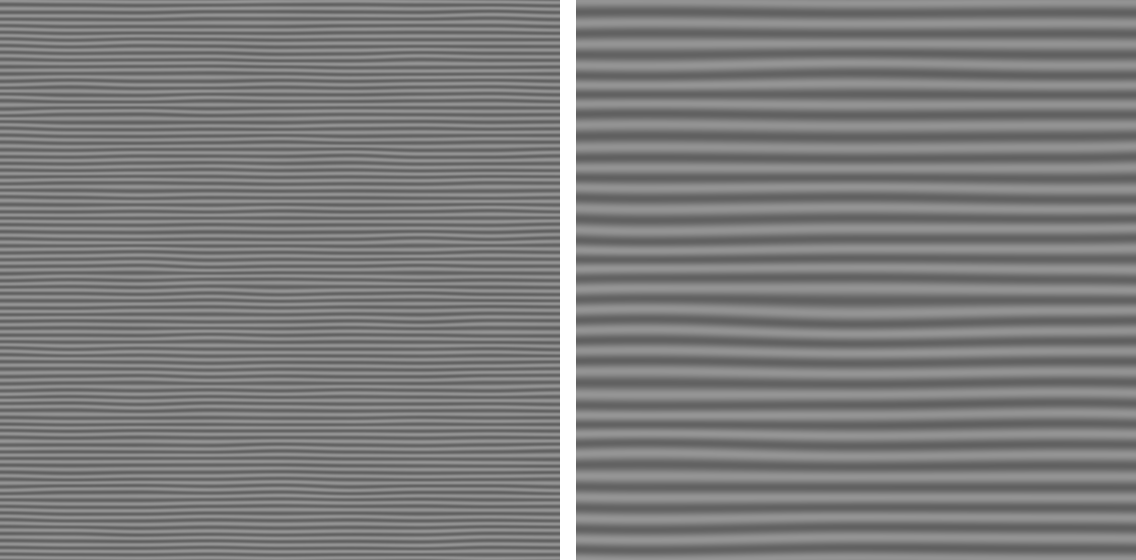
Left, the full canvas; right, a detail of the centre.
Give the GLSL for this pattern, as a Shadertoy shader.

```glsl
const float STRIPE_COUNT = 81.5;             // repeats down the canvas
const float MID_GREY = 0.48;
const float CONTRAST = 0.1;                  // half the range from dark to light
const vec2 WARP_SCALE = vec2(8.0, 40.0);     // noise cells across and down
const float WARP_AMOUNT = 0.0036;            // full range of the stripe wobble
const vec2 TONE_SCALE = vec2(9.0, 24.0);     // cells of the faint patches
const float TONE_AMOUNT = 0.012;             // full range of the patch tone
const float TAU = 6.2831853;

float hash(vec2 p) {
    return fract(sin(dot(p, vec2(127.1, 311.7))) * 43758.5453);
}

float valueNoise(vec2 p) {
    vec2 cell = floor(p);
    vec2 f = fract(p);
    f = f * f * (3.0 - 2.0 * f);
    float low = mix(hash(cell), hash(cell + vec2(1.0, 0.0)), f.x);
    float high = mix(hash(cell + vec2(0.0, 1.0)), hash(cell + 1.0), f.x);
    return mix(low, high, f.y);
}

void mainImage(out vec4 fragColor, in vec2 fragCoord) {
    vec2 uv = fragCoord / iResolution.xy;

    // Uneven bending that swells and pinches neighbouring rows
    float wobble = (valueNoise(uv * WARP_SCALE) - 0.5) * WARP_AMOUNT;

    // Soft ridges, faded out where they are too fine to resolve
    float ridge = sin((uv.y + wobble) * STRIPE_COUNT * TAU);
    float rowsPerPixel = STRIPE_COUNT / iResolution.y;
    float visibility = 1.0 - smoothstep(0.3, 0.6, rowsPerPixel);

    // Faint patches of lighter and darker tone
    float tone = (valueNoise(uv * TONE_SCALE + 57.0) - 0.5) * TONE_AMOUNT;

    fragColor = vec4(vec3(MID_GREY + CONTRAST * visibility * ridge + tone), 1.0);
}
```
